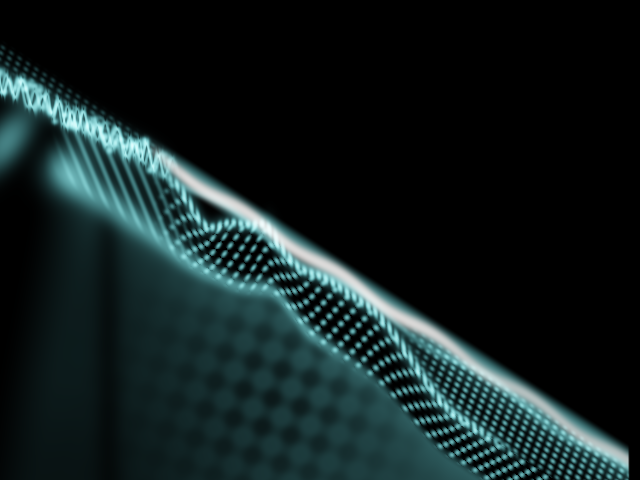
Write a WebGL 1 fragment shader that draws this background.

```glsl
precision highp float;
// A rippling sheet of glowing teal beads falls diagonally across black.
// Depth below a straight ridge places a pale ribbon, a beaded crest, a sheared
// dot lattice and a soft hem; their light is summed and exposed exponentially.
uniform vec2 u_resolution;

const float TAU = 6.28318;

float hash(float n) { return fract(sin(n * 91.345) * 4375.85); }

float bell(float x, float width) { x /= width; return exp(-x * x); }

// Straight upper boundary; y runs downward
float ridge(float x) { return 0.5 + 0.65 * x; }

// Depths of the two wavy sheet edges below the ridge
float crestDepth(float x) {
  return 0.3 + 0.3 * bell(x - 2.47, 0.25) - 0.16 * bell(x - 3.18, 0.18)
       + 0.08 * bell(x - 3.6, 0.2) + 0.63 * smoothstep(4.4, 5.5, x);
}

float hemDepth(float x) {
  return 1.09 + 0.07 * bell(x - 2.3, 0.35) - 0.23 * bell(x - 3.28, 0.3)
       + 0.35 * smoothstep(4.4, 5.4, x);
}

// Beads on a lattice sheared between crest and hem
float sheetBeads(float x, float s, float span) {
  vec2 f = fract(vec2((x - 0.45 * s) / 0.14, s * 6.5)) - 0.5;
  float dx = f.x * 0.14 + f.y * 0.07;
  float dy = f.y * span / 6.5 + 0.65 * dx;
  return bell(length(vec2(dx, dy)), 0.032);
}

// Finer beads in rows parallel to the ridge
float rowBeads(float x, float depth) {
  vec2 cell = vec2(x / 0.1 + depth * 3.0, depth / 0.085);
  vec2 f = (fract(cell) - 0.5) * vec2(0.1, 0.085);
  return bell(length(f), 0.028);
}

// Tangled light trails and bokeh on the upper left
float sparks(vec2 p, float depth) {
  float mid = 0.47 - 0.14 * p.x;
  float fade = 1.0 - smoothstep(1.8, 2.2, p.x);
  float light = 0.35 * bell(depth - mid, 0.17);
  for (int i = 0; i < 2; i++) {
    float k = float(i);
    float phase = p.x * (35.0 + 9.0 * k) + 1.5 * sin(p.x * 7.0 + k);
    float wave = 0.1 * sin(phase) + 0.04 * sin(p.x * 17.0 + k * 2.0);
    float slope = 3.8 * cos(phase);
    float gap = (depth - mid - wave) / sqrt(1.0 + slope * slope);
    light += (1.5 - 0.6 * k) * bell(gap, 0.021);
  }
  for (int i = 0; i < 36; i++) {
    float k = float(i);
    float x = k * 0.06;
    float y = ridge(x) + 0.47 - 0.14 * x + 0.32 * (hash(k + 3.0) - 0.5);
    float size = 0.03 + 0.025 * hash(k + 60.0);
    light += (0.4 + 1.5 * hash(k + 20.0)) * bell(length(p - vec2(x, y)), size);
  }
  // Dim beads just above the trails
  light += 0.35 * rowBeads(p.x, depth) * smoothstep(-0.05, 0.1, depth)
         * (1.0 - smoothstep(0.2, 0.35, depth));
  return light * fade;
}

// Out-of-focus veil beneath the hem, with a faint dark lattice
float veil(vec2 p, float below) {
  float light = mix(0.11, 0.27, smoothstep(0.8, 3.8, p.x));
  light += 0.22 * exp(-max(below, 0.0) / 0.4);
  light *= smoothstep(0.0, 0.8, p.x - 0.4 + 0.2 * (p.y - 2.2));
  light *= 1.0 - 0.55 * bell(p.x - 1.3, 0.17);
  light *= 1.0 - 0.3 * smoothstep(4.3, 5.76, p.y) * (1.0 - smoothstep(1.0, 4.5, p.x));
  vec2 q = vec2(p.x + 0.35 * p.y, p.y - 0.3 * p.x) * TAU / 0.38;
  float spots = smoothstep(0.1, 1.0, 0.5 + 0.25 * (cos(q.x) + cos(q.y)));
  light *= 1.0 - 0.6 * spots * bell(length(p - vec2(3.3, 4.8)), 1.3);
  return light * smoothstep(-0.08, 0.12, below);
}

void main() {
  vec2 uv = gl_FragCoord.xy / u_resolution;
  vec2 p = vec2(uv.x, 1.0 - uv.y) * vec2(7.68, 5.76);
  float x = p.x;
  float depth = p.y - ridge(x);
  float crest = crestDepth(x), hem = hemDepth(x);
  float span = hem - crest;
  float s = (depth - crest) / span;
  float inside = smoothstep(-0.04, 0.04, s) * (1.0 - smoothstep(0.95, 1.15, s));

  float light = veil(p, depth - hem) + sparks(p, depth);

  // Dot lattice, turning into blurred strands toward the left
  float sharp = smoothstep(1.8, 2.3, x);
  light += 1.25 * inside * sharp * sheetBeads(x, s, span);
  float strand = 0.5 + 0.5 * cos(TAU * (x - 0.45 * s) / 0.2);
  float strandFade = smoothstep(0.6, 1.0, x) * (1.0 - smoothstep(1.9, 2.9, x + 0.5 * (1.0 - s)));
  light += inside * strandFade * (0.12 + 0.55 * strand * strand);

  // Soft hem and the large blurred lights at its left end
  float hemFade = smoothstep(0.5, 0.9, x) * (1.0 - smoothstep(3.6, 4.8, x));
  light += 0.65 * hemFade * bell(depth - hem, mix(0.2, 0.09, smoothstep(1.0, 3.0, x)));
  light += 0.55 * bell(length(p - vec2(0.8, 2.05)), 0.27);
  light += 0.7 * bell(dot(p - vec2(0.08, 1.7), vec2(0.8, 0.6)), 0.2)
         * bell(dot(p - vec2(0.08, 1.7), vec2(-0.6, 0.8)), 0.42);

  // Beaded crest, with distance corrected for its slope
  float slope = 0.65 + (crestDepth(x + 0.02) - crestDepth(x - 0.02)) / 0.04;
  float crestGap = (depth - crest) / sqrt(1.0 + slope * slope);
  float crestFade = smoothstep(1.9, 2.2, x) * (1.0 - smoothstep(5.5, 6.4, x));
  float bead = 0.55 + 0.45 * cos(TAU * x / 0.085);
  light += crestFade * (1.9 * bead * bell(crestGap, 0.04) + 0.3 * bell(crestGap, 0.1));

  // Rows of beads between ribbon and crest on the lower right
  float rows = smoothstep(4.7, 5.5, x) * smoothstep(0.15, 0.3, depth)
             * (1.0 - smoothstep(crest - 0.1, crest + 0.05, depth));
  light += rows * (1.1 * rowBeads(x, depth) + 0.2 * bell(depth - 0.3, 0.2));

  // Blurred teal band carrying a pale ribbon
  float ribbonFade = smoothstep(1.7, 2.3, x);
  float sway = 0.16 + 0.035 * sin(x * 5.5 + 1.0);
  light += ribbonFade * 0.75 * smoothstep(-0.08, 0.12, depth)
         * (1.0 - smoothstep(0.16, 0.36, depth));
  light += ribbonFade * 0.5 * bell(depth - 0.27 - 0.07 * sin(x * 4.0), 0.05);
  float pale = ribbonFade * bell(depth - sway, 0.075) * mix(1.0, 0.55, smoothstep(4.8, 6.0, x));

  vec3 exposure = light * vec3(0.45, 1.0, 1.03) + pale * vec3(1.6, 1.15, 1.1);
  vec3 color = 1.0 - exp(-exposure);
  color *= 1.0 - smoothstep(7.53, 7.56, x);
  gl_FragColor = vec4(color, 1.0);
}
```
